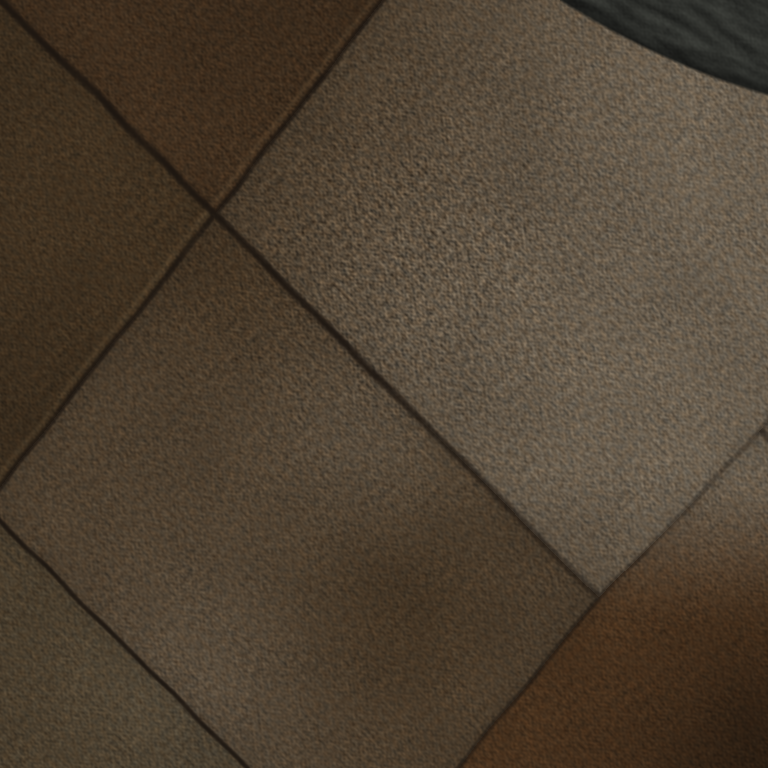
Write a WebGL 1 fragment shader that draws this texture.

```glsl
precision highp float;
// Worn brown stone slabs laid on a diagonal, seen in dim uneven light.
// A fanned column coordinate and a diagonal row coordinate place the joints;
// soft pools of light shade each slab and gradient noise gives a woven grain.
uniform vec2 u_resolution;

#define ROW_PITCH 0.68
#define ROW_START 1.001
#define ROW_STAGGER 0.43
#define JOINT_WIDTH 0.0052
#define JOINT_WOBBLE 0.0035
#define GRAIN_SCALE 160.0
#define GRAIN_AMOUNT 0.34
#define SHADE vec3(0.235, 0.178, 0.115)
#define GLOW vec3(0.405, 0.360, 0.300)
#define RUST vec3(0.285, 0.198, 0.120)
#define JOINT vec3(0.105, 0.080, 0.060)
#define SLATE vec3(0.180, 0.185, 0.170)

vec2 gradient(vec2 cell) {
  vec3 h = fract(cell.xyx * vec3(0.1031, 0.1030, 0.0973));
  h += dot(h, h.yzx + 33.33);
  float angle = 6.2832 * fract((h.x + h.y) * h.z);
  return vec2(cos(angle), sin(angle));
}

// Gradient noise, roughly -0.7 to 0.7
float noise(vec2 p) {
  vec2 i = floor(p), f = p - i;
  vec2 s = f * f * f * (f * (f * 6.0 - 15.0) + 10.0);
  vec2 e = vec2(1.0, 0.0);
  float low = mix(dot(gradient(i), f), dot(gradient(i + e), f - e), s.x);
  float high = mix(dot(gradient(i + e.yx), f - e.yx),
                   dot(gradient(i + 1.0), f - 1.0), s.x);
  return mix(low, high, s.y);
}

// Soft round patch of light or shadow
float pool(vec2 p, vec2 centre, float radius) {
  vec2 d = (p - centre) / radius;
  return exp(-dot(d, d));
}

// Flat-bottomed joint profile, never narrower than a pixel
float groove(float d, float width, float pixel) {
  float t = d / max(width, pixel);
  return exp(-t * t * (0.4 + 0.6 * t * t));
}

// Light on each slab, and the rust tint of the right-hand column
vec3 slabColour(vec2 p, float column, float row) {
  float upper = 0.28 + 0.74 * smoothstep(0.25, 0.88, p.x - 0.25 * (p.y - 0.6))
              + 0.20 * pool(p, vec2(0.50, 0.60), 0.17)
              - 0.26 * pool(p, vec2(0.77, 0.25), 0.09);
  float lower = 0.34 + 0.28 * pool(p, vec2(0.28, 0.12), 0.17)
              + 0.32 * pool(p, vec2(0.48, 0.43), 0.13)
              - 0.24 * pool(p, vec2(0.50, 0.20), 0.16)
              - 0.22 * pool(p, vec2(0.28, 0.66), 0.13);
  vec3 middle = mix(SHADE, GLOW, row < 0.0 ? lower : upper);
  if (row < -1.0) middle *= vec3(0.94, 0.96, 0.94);

  vec3 left = SHADE * (row < 0.0 ? vec3(0.99, 1.01, 1.03) : vec3(1.01, 0.98, 0.99));
  left *= 0.92 + 0.16 * pool(p, vec2(0.20, 0.72), 0.30);

  vec3 right = mix(RUST, GLOW, smoothstep(0.17, 0.40, p.y));
  right *= 1.0 - 0.40 * pool(p, vec2(1.0, 0.0), 0.18);
  return column < 0.0 ? left : (column < 1.0 ? middle : right);
}

void main() {
  float pixel = 1.0 / min(u_resolution.x, u_resolution.y);
  vec2 p = gl_FragCoord.xy * pixel;
  vec2 wobble = JOINT_WOBBLE * vec2(noise(p * 13.0), noise(p * 11.0 + 40.0));
  vec2 q = p + wobble;

  // Columns fan slightly; the right edge bows inward
  float bow = 0.014 * pool(q, vec2(0.76, 0.20), 0.18);
  float span = 0.885 + 0.105 * q.y;
  float across = (q.x + bow + 0.288 - 0.787 * q.y) / span;
  float column = floor(across);
  float edge = clamp(floor(across + 0.5), 0.0, 1.0);
  float columnGap = (across - edge) * span * 0.78;

  // Rows are staggered beyond the right edge
  float stagger = step(1.0, across);
  float row = (q.x + q.y - ROW_START - ROW_STAGGER * stagger) / ROW_PITCH;
  float line = clamp(floor(row + 0.5), stagger - 1.0, 0.0);
  float rowGap = (row - line) * ROW_PITCH * 0.7071;

  vec3 colour = slabColour(p, column, row);
  colour *= 1.0 + 0.06 * noise(p * 5.0) + 0.06 * noise(p * 14.0 + 7.0);

  // Grain: slanted flecks over a fine weave, coarsest in the middle
  vec2 slant = vec2(p.x + p.y, p.y - p.x) * 0.7071;
  float coarse = 0.74 + 0.60 * pool(p, vec2(0.52, 0.68), 0.22) + 0.3 * noise(p * 18.0);
  float flecks = noise(slant * GRAIN_SCALE * vec2(1.30, 0.65))
               + 0.8 * noise(slant * GRAIN_SCALE * vec2(1.75, 1.3) + 19.0);
  float weave = sin(slant.x * 950.0) * sin(slant.y * 800.0);
  float grain = GRAIN_AMOUNT * coarse * (flecks + 0.18 * weave);
  float tint = 0.07 * noise(slant * GRAIN_SCALE * vec2(0.9, 0.6) + 71.0);
  colour *= 1.0 + grain + tint * vec3(1.0, 0.0, -1.2);

  // Worn pale lip, then the dark joints, broken up by wear
  float wear = 0.92 + 0.35 * noise(p * 24.0 + 3.0);
  float lipOffset = (columnGap + 0.010) / 0.0036;
  float lip = exp(-lipOffset * lipOffset) * (1.0 - edge) * wear;
  colour += lip * vec3(0.062, 0.052, 0.037);
  colour *= 1.0 - 0.08 * exp(-abs(rowGap) * 70.0) - 0.10 * exp(-abs(columnGap) * 60.0);
  float rowWidth = JOINT_WIDTH * (1.0 + 0.38 * line);
  float fade = 1.0 - 0.45 * smoothstep(0.40, 0.78, p.x);
  float rowJoint = groove(rowGap, rowWidth, pixel) * 0.90 * fade * mix(1.0, wear, 0.5);
  float edgeFade = mix(0.78, 0.62 - 0.32 * smoothstep(0.70, 0.92, p.x), edge);
  float columnJoint = groove(columnGap, JOINT_WIDTH * 0.75, pixel) * edgeFade * wear;
  colour = mix(colour, JOINT, clamp(max(rowJoint, columnJoint), 0.0, 1.0));

  // Streaked slate in the upper right corner, with a shaded rim
  float t = max(p.x - 0.729, 0.0);
  float rim = p.y - 1.0 + 0.63 * t - 0.64 * t * t;
  float streaks = noise(vec2(p.x - p.y, p.x + 2.0 * p.y) * vec2(14.0, 38.0));
  vec3 slate = SLATE * (1.0 + 0.5 * streaks + 0.5 * grain);
  slate *= mix(0.60, 1.0, smoothstep(0.0, 0.03, rim));
  colour = mix(colour, slate, smoothstep(-0.002 - pixel, 0.002 + pixel, rim) * step(0.729, p.x));
  gl_FragColor = vec4(colour, 1.0);
}
```
